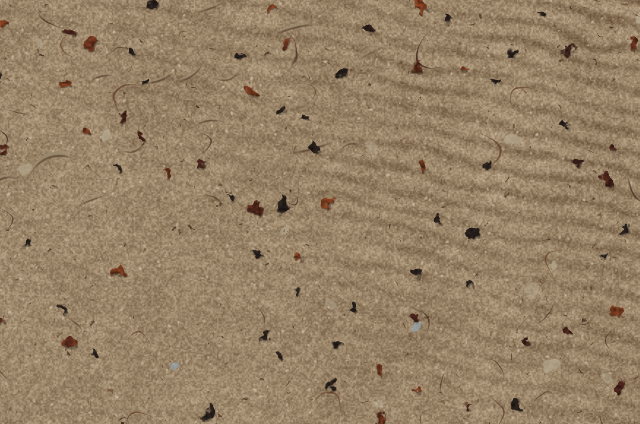
Write a WebGL 1 fragment shader that draws this texture.

```glsl
precision highp float;
// Wet beach sand with faint ripples, shell grit, weed flakes, twigs and slim trails.
uniform vec2 u_resolution;

vec3 hash3(vec2 p) {
  vec3 q = fract(p.xyx * vec3(0.1031, 0.1030, 0.0973));
  q += dot(q, q.yxz + 33.33);
  return fract((q.xxy + q.yzz) * q.zyx);
}

float noise(vec2 p) {
  vec2 i = floor(p), f = fract(p);
  f = f * f * (3.0 - 2.0 * f);
  return mix(mix(hash3(i).x, hash3(i + vec2(1, 0)).x, f.x),
             mix(hash3(i + vec2(0, 1)).x, hash3(i + vec2(1, 1)).x, f.x), f.y);
}

vec2 noise2(vec2 p) {
  return vec2(noise(p), noise(p + 41.7)) - 0.5;
}

// Distance to the nearest scattered bent ellipse; id receives its random values.
float scatter(vec2 p, float cell, float density, float seed, vec2 halfSize,
              float tilt, float spread, float bend, out vec3 id) {
  float nearest = 1.0;
  id = vec3(0.5);
  vec2 home = floor(p / cell);
  for (int y = -1; y <= 1; y++) {
    for (int x = -1; x <= 1; x++) {
      vec2 c = home + vec2(x, y);
      vec3 place = hash3(c + seed * 17.0);
      vec3 look = hash3(c + seed * 17.0 + 131.0);
      if (place.z > density) continue;
      vec2 q = p - (c + place.xy) * cell;
      float a = tilt + (look.x - 0.5) * spread;
      q = vec2(cos(a) * q.x + sin(a) * q.y, cos(a) * q.y - sin(a) * q.x);
      vec2 size = halfSize * mix(0.55, 1.25, look.y * look.y);
      q.y += bend * (look.z - 0.5) * (q.x * q.x / size.x - 0.3 * size.x);
      float d = (length(q / size) - 1.0) * min(size.x, size.y);
      if (d < nearest) {
        nearest = d;
        id = look;
      }
    }
  }
  return nearest;
}

float cover(float d) {
  float edge = 0.8 / u_resolution.y;
  return 1.0 - smoothstep(-edge, edge, d);
}

// Sand tone: fine grains, soft mottling and ripples fading in to the upper right.
vec3 sand(vec2 p) {
  float tone = 0.15 * (noise(p * 290.0) - 0.5) + 0.09 * (noise(p * 150.0 + 9.0) - 0.5);
  tone += 0.05 * (noise(p * vec2(22, 38)) - 0.5) + 0.04 * (noise(p * 5.0) - 0.5);
  float phase = (p.y + 0.2 * p.x) * 125.0 + 5.0 * noise(p * vec2(5, 9)) + 2.0 * noise(p * 17.0);
  float ripple = sin(phase) * 0.5 + 0.5;
  float zone = smoothstep(0.35, 1.15, p.x * 0.55 + p.y * 0.6);
  float patchy = 0.35 + 0.9 * noise(p * vec2(5, 11) + 20.0);
  tone += zone * patchy * (0.035 - 0.12 * ripple * ripple);
  return vec3(0.605, 0.52, 0.41) + tone * vec3(1.0, 1.03, 0.98);
}

void main() {
  vec2 p = gl_FragCoord.xy / u_resolution.y;
  vec3 color = sand(p);
  vec3 id;
  vec2 ragged = p + noise2(p * 75.0) * 0.016 + noise2(p * 190.0) * 0.006;
  vec2 wavy = p + noise2(p * 28.0) * 0.014;

  // Pale shell pieces, a few of them bluish
  float d = scatter(p + noise2(p * 60.0) * 0.008, 0.17, 0.38, 1.0, vec2(0.019, 0.012), 0.0, 3.0, 0.0, id);
  vec3 shell = mix(vec3(0.70, 0.65, 0.55), vec3(0.60, 0.65, 0.69), step(0.86, id.z));
  color = mix(color, shell + 0.06 * (noise(p * 120.0) - 0.5), cover(d) * mix(0.45, 0.9, id.x));

  // Light grit and dark specks
  d = scatter(p, 0.022, 0.36, 2.0, vec2(0.0036, 0.0025), 0.0, 6.0, 0.0, id);
  color = mix(color, mix(vec3(0.68, 0.59, 0.47), vec3(0.80, 0.75, 0.65), id.z), cover(d) * 0.8);
  d = scatter(ragged, 0.035, 0.32, 3.0, vec2(0.0036, 0.0022), 0.0, 6.0, 0.0, id);
  color = mix(color, mix(vec3(0.24, 0.15, 0.10), vec3(0.47, 0.34, 0.22), id.z), cover(d) * 0.85);

  // Slim sandy trails at the upper left, each with a shadow below
  float trailZone = smoothstep(0.42, 0.52, p.y) * (1.0 - smoothstep(0.8, 0.95, p.x));
  d = scatter(p + vec2(-0.001, 0.005), 0.13, 0.55, 4.0, vec2(0.038, 0.0034), 0.33, 0.5, 0.7, id);
  color = mix(color, vec3(0.34, 0.26, 0.18), cover(d) * trailZone * 0.75);
  d = scatter(p, 0.13, 0.55, 4.0, vec2(0.038, 0.0036), 0.33, 0.5, 0.7, id);
  color = mix(color, vec3(0.61, 0.54, 0.43), cover(d) * trailZone * 0.85);

  // Thin curved twigs
  d = scatter(wavy, 0.14, 0.42, 5.0, vec2(0.028, 0.0021), 0.3, 4.0, 1.8, id);
  color = mix(color, mix(vec3(0.20, 0.12, 0.09), vec3(0.42, 0.28, 0.18), id.z), cover(d) * 0.85);

  // Ragged weed flakes: black, maroon and rust, over a soft contact shadow
  d = scatter(ragged + vec2(-0.002, 0.004), 0.105, 0.5, 6.0, vec2(0.017, 0.0098), 0.0, 2.6, 0.8, id);
  color *= 1.0 - 0.3 * cover(d);
  d = scatter(ragged, 0.105, 0.5, 6.0, vec2(0.017, 0.0098), 0.0, 2.6, 0.8, id);
  vec3 flake = mix(vec3(0.13, 0.10, 0.09), vec3(0.25, 0.11, 0.08), smoothstep(0.35, 0.5, id.z));
  flake = mix(flake, vec3(0.43, 0.20, 0.10), smoothstep(0.65, 0.85, id.z));
  flake *= 0.6 + 0.8 * noise(p * 160.0 + 5.0);
  color = mix(color, flake, cover(d) * 0.95);

  gl_FragColor = vec4(color, 1.0);
}
```
